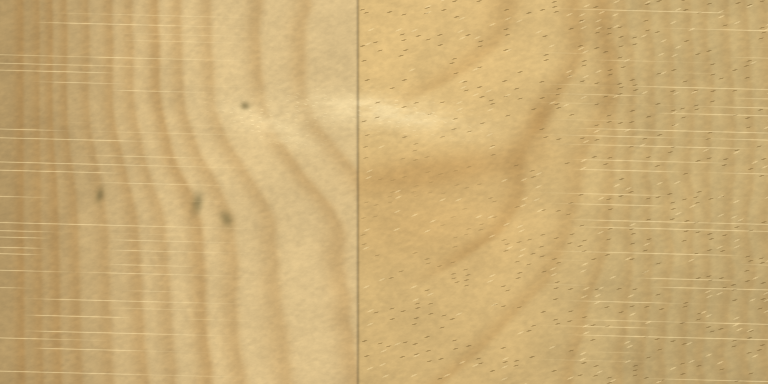
Give the GLSL for this texture, as a WebGL 2 fragment shader.

```glsl
#version 300 es
precision highp float;
uniform vec2 u_resolution;
out vec4 fragColor;

const vec3 SHADE = vec3(0.69, 0.58, 0.39);
const vec3 PALE = vec3(0.86, 0.75, 0.54);
const vec3 GOLD = vec3(0.86, 0.73, 0.49);
const vec3 TAN = vec3(0.78, 0.68, 0.47);
const vec3 LATEWOOD = vec3(0.67, 0.50, 0.28);
const vec3 GLEAM = vec3(0.99, 0.89, 0.67);
const vec3 PORE = vec3(0.50, 0.40, 0.23);
const float SEAM = 0.932;

float hash(vec2 p) {
  vec3 q = fract(p.xyx * vec3(0.1031, 0.1030, 0.0973));
  q += dot(q, q.yzx + 33.33);
  return fract((q.x + q.y) * q.z);
}

float noise(vec2 p) {
  vec2 i = floor(p), f = fract(p);
  f = f * f * (3.0 - 2.0 * f);
  return mix(mix(hash(i), hash(i + vec2(1, 0)), f.x),
             mix(hash(i + vec2(0, 1)), hash(i + vec2(1, 1)), f.x), f.y);
}

float fbm(vec2 p) {
  float sum = 0.0, amp = 0.5;
  for (int i = 0; i < 4; i++) {
    sum += amp * noise(p);
    p = p * 2.03 + 17.0;
    amp *= 0.5;
  }
  return sum;
}

float band(float d, float width) { return exp(-d * d / (width * width)); }

// Soft ellipse, tilted by a slope
float blob(vec2 p, vec2 center, vec2 size, float slope) {
  vec2 d = p - center;
  d.y -= slope * d.x;
  d /= size;
  return exp(-dot(d, d));
}

// Dark on the outer side of a ring, fading slowly on the inner side
float ring(float d, float width) { return band(d, d < 0.0 ? width * 2.2 : width); }

// Scattered short dashes, one per grid cell
float flecks(vec2 p, vec2 cells, float density, float slope) {
  p.y -= slope * p.x;
  vec2 q = p * cells, id = floor(q);
  vec2 offset = 0.3 + 0.4 * vec2(hash(id + 3.1), hash(id + 8.7));
  vec2 d = (fract(q) - offset) / vec2(0.24, 0.16);
  return step(hash(id + 21.0), density) * (1.0 - smoothstep(0.4, 1.2, length(d)));
}

// Broken thin saw marks across the grain
float scratches(vec2 p, float rows, float slope, float seed) {
  float v = (p.y + slope * p.x) * rows, id = floor(v);
  float d = (fract(v) - 0.3 - 0.4 * hash(vec2(id, seed))) / rows;
  float broken = smoothstep(0.35, 0.7, noise(vec2(p.x * 5.0, id * 7.3 + seed)));
  return band(d, 0.0016) * step(0.35, hash(vec2(id, seed + 5.0))) * broken;
}

float leftRings(vec2 p) {
  float bases[12] = float[](0.055, 0.10, 0.145, 0.195, 0.27, 0.35, 0.42, 0.51, 0.59, 0.695, 0.865, 1.02);
  float lift = smoothstep(0.40, 0.78, p.y);
  float g = p.x + lift * max(0.33 * p.x - 0.03, 0.0) - 0.12 * p.x * max(0.5 - p.y, 0.0);
  g += 0.055 * p.x * (fbm(p * vec2(5.0, 9.0)) - 0.47);
  float sum = 0.0;
  for (int i = 0; i < 12; i++)
    sum += ring(g - bases[i], 0.008 + 0.012 * bases[i]) * (0.55 + 0.35 * hash(vec2(i, 4)));
  return sum;
}

float rightRings(vec2 p) {
  float wobble = 0.05 * (fbm(p * vec2(4.0, 7.0)) - 0.47);
  float x = p.x + wobble, low = max(0.53 - p.y, 0.0), top = 1.0 - p.y;
  float inner = x - 1.35 - 0.16 * smoothstep(0.55, 0.92, p.y) + 3.8 * low * low;
  float outer = x - 1.50 - 0.07 * smoothstep(0.55, 0.75, p.y) + 1.3 * low * low;
  float upper = x - 1.34 + 4.2 * top * top;
  float sum = 0.65 * ring(inner, 0.018) * smoothstep(0.24, 0.36, p.y);
  sum += 0.5 * ring(outer, 0.017);
  sum += 0.5 * ring(upper, 0.025) * smoothstep(0.68, 0.80, p.y);
  sum += 0.5 * ring(x - 1.49 - 0.10 * smoothstep(0.0, 0.5, p.y), 0.012);
  for (int i = 0; i < 8; i++) {
    float base = 1.61 + 0.054 * float(i) + 0.012 * hash(vec2(i, 9));
    sum += 0.45 * ring(x - base - 0.02 * sin(3.0 * p.y), 0.010);
  }
  return sum;
}

void main() {
  vec2 p = gl_FragCoord.xy / u_resolution * vec2(2.0, 1.0);
  float right = smoothstep(SEAM - 0.002, SEAM + 0.002, p.x);
  float edges = mix(1.0 - smoothstep(0.25, 0.75, p.x), smoothstep(1.35, 1.65, p.x), right);

  // Board tones and grain
  vec3 leftWood = mix(SHADE, PALE, smoothstep(-0.08, 0.55, p.x));
  vec3 rightWood = mix(GOLD, TAN, smoothstep(1.25, 1.75, p.x));
  rightWood *= 0.95 + 0.06 * smoothstep(0.0, 0.5, p.y);
  vec3 color = mix(leftWood, rightWood, right);
  float rings = mix(leftRings(p), rightRings(p), right);
  color = mix(color, LATEWOOD, 0.52 * clamp(rings, 0.0, 1.0));

  // Broad stains around the knot
  float stain = blob(p, vec2(1.14, 0.555), vec2(0.26, 0.045), 0.13);
  stain += 0.5 * blob(p, vec2(1.10, 0.42), vec2(0.26, 0.12), 0.0);
  stain += 0.8 * blob(p, vec2(1.405, 0.675), vec2(0.028, 0.06), 0.5);
  color = mix(color, LATEWOOD, 0.42 * min(stain, 1.0) * mix(0.15, 1.0, right));

  // Gleaming fibres
  float sheen = fbm(p * vec2(18.0, 60.0));
  float glow = 0.8 * blob(p, vec2(0.69, 0.675), vec2(0.12, 0.035), -0.35);
  glow += 0.55 * blob(p, vec2(0.84, 0.72), vec2(0.16, 0.04), -0.1);
  glow += 0.8 * blob(p, vec2(1.05, 0.70), vec2(0.18, 0.045), -0.15);
  color = mix(color, GLEAM, clamp(glow * (0.2 + 1.2 * sheen), 0.0, 0.85));
  color = mix(color, GLEAM, 0.7 * min(glow, 1.0) * flecks(p, vec2(42.0, 85.0), 0.5, -0.2));

  // Pores, dark spots and saw marks
  float poreArea = right * (1.0 - 0.75 * blob(p, vec2(1.1, 0.47), vec2(0.3, 0.2), 0.0));
  color = mix(color, PORE, 0.5 * poreArea * flecks(p, vec2(30.0, 75.0), 0.20, 0.25));
  color = mix(color, GLEAM, 0.4 * right * flecks(p + 3.7, vec2(25.0, 60.0), 0.12, 0.4));
  float spots = blob(p, vec2(0.26, 0.492), vec2(0.012, 0.018), 0.5) + blob(p, vec2(0.514, 0.47), vec2(0.015, 0.026), 0.5);
  spots += blob(p, vec2(0.59, 0.43), vec2(0.016, 0.02), -0.3) + blob(p, vec2(0.638, 0.725), vec2(0.012, 0.01), 0.0);
  color = mix(color, vec3(0.47, 0.42, 0.27), 0.6 * min(spots, 1.0));
  color = mix(color, GLEAM, 0.5 * edges * scratches(p, 46.0, 0.025, 2.0 + 11.0 * right));

  // Fine texture and the joint
  float mottling = fbm(p * vec2(9.0, 12.0)) - 0.47;
  float fibre = fbm(vec2(p.x + p.y * 0.4, p.y - p.x * 0.3) * vec2(65.0, 110.0)) - 0.47;
  color *= 1.0 + 0.10 * mottling + 0.11 * fibre;
  color *= 1.0 - 0.20 * band(p.x - SEAM, 0.004);
  fragColor = vec4(color, 1.0);
}
```
